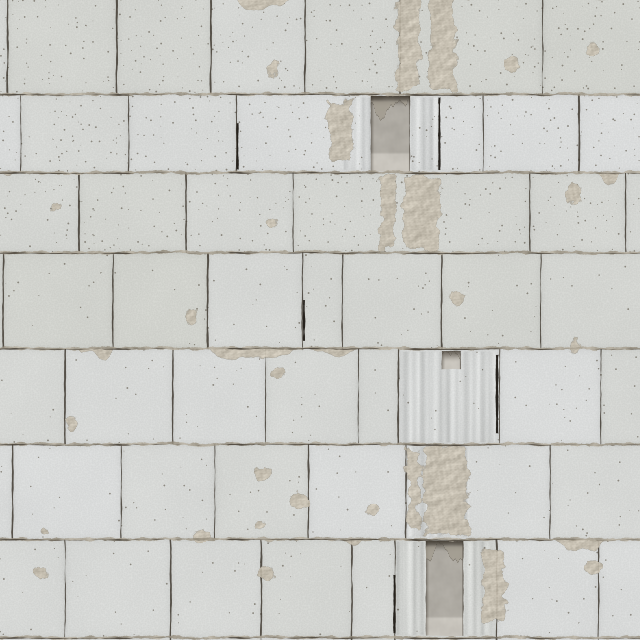
Write a WebGL 2 fragment shader that draws this texture.

```glsl
#version 300 es
precision highp float;
// A wall of pale aerated-concrete blocks in seven courses, with thin joints,
// rough mortar smears, ribbed block ends, dark sockets and scattered pores.
// Courses hold evenly divided runs of joints; sines and cells add the wear.
uniform vec2 u_resolution;
out vec4 fragColor;

const float SPAN = 768.0; // wall units across the canvas
const vec3 COOL = vec3(.855, .862, .862), WARM = vec3(.812, .818, .794);
const vec3 MORTAR = vec3(.765, .735, .675), CRUMB = vec3(.65, .62, .56);
const vec3 SHADOW = vec3(.25, .225, .19), SOCKET = vec3(.68, .665, .635);

// Course tops, then the ends of the left and right joint runs of each course
const float TOP[8] = float[8](0., 113., 207., 303., 418., 533., 647., 765.);
const vec4 RUN[7] = vec4[7](
  vec4(9, 366, 480, 651), vec4(25, 284, 580, 695), vec4(95, 352, 636, 751),
  vec4(4, 363, 411, 649), vec4(78, 430, 478, 721), vec4(15, 370, 487, 660),
  vec4(78, 422, 474, 718));
// Boxes as left, top, right, bottom
const vec4 SMEAR[8] = vec4[8](
  vec4(476, -9, 504, 107), vec4(516, -9, 546, 108), vec4(394, 122, 422, 194),
  vec4(457, 212, 475, 298), vec4(484, 212, 526, 300), vec4(510, 537, 561, 643),
  vec4(489, 540, 503, 634), vec4(580, 658, 606, 746));
const vec4 RIBS[4] = vec4[4](vec4(412, 117, 527, 204), vec4(480, 422, 594, 531),
  vec4(489, 536, 563, 644), vec4(476, 650, 594, 762));
const vec4 HOLE[3] = vec4[3](vec4(445, 115, 492, 206), vec4(511, 649, 556, 763),
  vec4(530, 421, 553, 443));
const vec4 CRACK[5] = vec4[5](vec4(363.5, 360, 366, 409), vec4(595, 426, 598, 520),
  vec4(526, 117, 528.5, 204), vec4(472, 690, 474.5, 760), vec4(284, 148, 286, 203));

float hash(vec2 p) {
  vec3 q = fract(p.xyx * .1031);
  q += dot(q, q.yzx + 33.33);
  return fract((q.x + q.y) * q.z);
}

// Layered sines, roughly -1 to 1
float waves(vec2 p) {
  float sum = 0., amp = .5;
  for (int i = 0; i < 5; i++) {
    p = mat2(.8, .6, -.6, .8) * p * 1.8 + 2.3;
    sum += amp * sin(p.x + 1.4 * sin(p.y));
    amp *= .58;
  }
  return sum;
}

// Distance to the nearest cell point, and the random value of that point
vec2 cells(vec2 p) {
  vec2 best = vec2(9, 0), base = floor(p);
  for (int k = 0; k < 9; k++) {
    vec2 c = base + vec2(k % 3 - 1, k / 3 - 1);
    float d = length(c + vec2(hash(c), hash(c + 57.)) - p);
    if (d < best.x) best = vec2(d, hash(c + 113.));
  }
  return best;
}

float box(vec2 p, vec4 r) {
  vec2 d = abs(p - .5 * (r.xy + r.zw)) - .5 * (r.zw - r.xy);
  return length(max(d, 0.)) + min(max(d.x, d.y), 0.);
}

float cover(float d, float soft) { return 1. - smoothstep(-soft, soft, d); }

// Folds a run of joints into (distance, joint position, joints passed)
vec3 addJoints(vec3 s, float x, vec2 ends) {
  float n = round((ends.y - ends.x) / 119.);
  for (float k = 0.; k <= n; k++) {
    float bow = n > 2. ? 3. * k * (n - k) * (n - k) : 0.;
    float j = mix(ends.x, ends.y, k / n) + bow, d = abs(x - j);
    if (d < s.x) s.xy = vec2(d, j);
    s.z += step(j, x);
  }
  return s;
}

// Emboss of the trowelled mortar, lit from the upper left
float relief(vec2 p) {
  vec2 q = p * vec2(.06, .1);
  return waves(q + .12) - waves(q);
}

void main() {
  vec2 p = gl_FragCoord.xy / u_resolution * SPAN;
  p.y = SPAN - p.y;
  float aa = max(.7, .6 * SPAN / min(u_resolution.x, u_resolution.y));
  float rough = waves(p * .08);

  // Course and block under this point
  float y = p.y + .8 * waves(vec2(p.x * .03, 2.));
  int row = 0;
  float bed = 99., bedSide = 99.;
  for (int i = 1; i < 8; i++) {
    float d = y - TOP[i];
    if (d > 0.) row = i;
    if (abs(d) < bed) { bed = abs(d); bedSide = d; }
  }
  vec4 run = RUN[min(row, 6)];
  float x = p.x + .6 * waves(vec2(p.y * .04, float(row)));
  vec3 joint = addJoints(addJoints(vec3(999, 0, 0), x, run.xy), x, run.zw);

  // Block face: tint, mottling, grain and pores
  float bright = row == 1 || row > 3 ? .45 : .05;
  vec3 col = mix(WARM, COOL, bright + .55 * hash(vec2(joint.z, row) + 5.));
  col += .008 * waves(p * .015) + .035 * (cells(p * .45).x - .45);
  vec2 pore = cells(p / 8.);
  float porous = row < 3 ? .72 : .94;
  col = mix(col, CRUMB * .7, .75 * step(porous, pore.y) * cover(pore.x * 8. - .3 - .8 * fract(pore.y * 37.), aa));

  // Ribbed block ends
  for (int i = 0; i < 4; i++) {
    float rib = smoothstep(-.4, .4, sin(p.x * .26 + float(i)));
    float shade = .045 * rib + .03 * sin(p.x * .61) + .02 * waves(p * vec2(.12, .01));
    col -= shade * cover(box(p, RIBS[i]), 1.5);
  }

  // Soft edge shade, upright joints and wide cracks
  col -= .05 * exp(-min(joint.x, bed) / 3.);
  float gap = .35 + .75 * hash(vec2(floor(joint.y), row)) + .35 * waves(vec2(p.y * .05, joint.y));
  col = mix(col, SHADOW, .85 * cover(joint.x - gap, aa));
  for (int i = 0; i < 5; i++)
    col = mix(col, SHADOW * .6, cover(box(p, CRACK[i]) + .6 * rough, aa));

  // Sockets: shaded top and side, pale sill, dripping mortar
  for (int i = 0; i < 3; i++) {
    vec4 h = HOLE[i];
    float depth = p.y - h.y, inside = cover(box(p, h) + .5 * rough, aa);
    vec3 back = mix(SHADOW, SOCKET, smoothstep(-3., 14., depth) * smoothstep(-4., 5., p.x - h.x));
    back += .1 * smoothstep(h.w - 24., h.w - 20., p.y) + .02 * rough;
    float drip = depth - 13. - 16. * waves(vec2(p.x * .06, h.x));
    back = mix(back, MORTAR * .82, .75 * cover(drip, 1.) * smoothstep(4., 9., depth));
    back = mix(back, SHADOW, .4 * cover(abs(drip) - .5, 1.));
    back = mix(back, SHADOW, .7 * cover(h.z - p.x - 1., 1.));
    col = mix(col, back, inside);
  }

  // Mortar: tall smears, stray dabs and spill below some beds
  float mud = 99.;
  for (int i = 0; i < 8; i++) mud = min(mud, box(p, SMEAR[i]) + 5. * rough);
  vec2 dab = cells(p / 72. + 3.);
  if (dab.y > .84) mud = min(mud, dab.x * 72. - 4. - 6. * fract(dab.y * 41.) + 4.5 * rough);
  float spill = row % 2 == 0 ? 15. * smoothstep(.35, .85, waves(vec2(p.x * .012, float(row) * 9.))) : 0.;
  mud = min(mud, y - TOP[row] - spill + 2. + 2. * rough);
  vec3 mortar = MORTAR + .13 * relief(p) + .05 * (cells(p * .3).x - .45);
  col = mix(col, mortar, .9 * cover(mud, aa));
  col = mix(col, CRUMB * .75, .35 * cover(abs(mud) - .4, aa));

  // Bed joints: crumbly mortar with a broken dark line
  float crumb = 1.5 + 1.3 * waves(vec2(p.x * .12, row));
  col = mix(col, CRUMB + .1 * rough, .85 * cover(bed - crumb, aa));
  float line = .25 + .9 * waves(vec2(p.x * .035, 8.));
  col = mix(col, SHADOW, .8 * cover(abs(bedSide - .8) - line, aa));

  fragColor = vec4(clamp(col, 0., 1.), 1);
}
```
